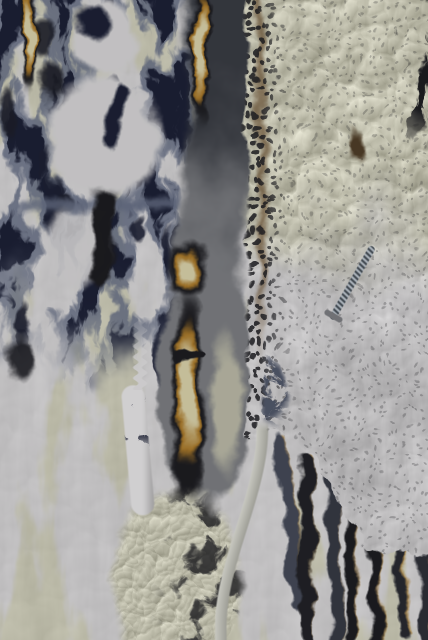
This texture is drawn by a Shadertoy shader. Its source:

```glsl
// Weathered wax panel: pale wax, blue ink washes, a grey pour with scorched slots,
// and a lumpy crust with a screw. Masks are warped by layered sines; lumps and
// specks are cellular noise.

const vec3 WAX = vec3(.755, .75, .755), CREAM = vec3(.73, .725, .655);
const vec3 WASH = vec3(.36, .39, .47), NAVY = vec3(.1, .115, .19);
const vec3 SOOT = vec3(.1, .1, .115), GREY = vec3(.44, .445, .46);
const vec3 AMBER = vec3(.6, .43, .15), RUST = vec3(.4, .31, .2);

vec2 hash2(vec2 p) {
  vec3 a = fract(p.xyx * vec3(.1031, .103, .0973));
  a += dot(a, a.yzx + 33.33);
  return fract((a.xx + a.yz) * a.zy);
}

// Layered warped sines, about -1 to 1
float waves(vec2 p) {
  float sum = 0., amp = .5;
  for (int i = 0; i < 5; i++) {
    sum += amp * sin(p.x + 1.4 * sin(.8 * p.y)) * cos(p.y + 1.2 * sin(.9 * p.x + 2.));
    p = mat2(.8, .6, -.6, .8) * p * 1.9 + 3.7;
    amp *= .5;
  }
  return sum;
}

// Distance to the nearest scattered point
float cells(vec2 p) {
  vec2 id = floor(p), f = fract(p);
  float d = 2.;
  for (int i = 0; i < 9; i++) {
    vec2 o = vec2(i % 3, i / 3) - 1.;
    d = min(d, length(o + hash2(id + o + 50.) - f));
  }
  return d;
}

float lumps(vec2 p) {
  float a = cells(p), b = cells(p * 2.3 + 9.);
  return -a * a - .5 * b * b;
}

// Light from the upper left
float relief(vec2 p) { return lumps(p) - lumps(p + vec2(-.08, .16)); }

float below(float edge, float soft, float v) { return 1. - smoothstep(edge - soft, edge + soft, v); }

float oval(vec2 p, vec2 c, vec2 r, float soft) { return below(1., soft, length((p - c) / r)); }

float stroke(vec2 p, vec2 a, vec2 b, float w, float soft) {
  vec2 d = b - a;
  return below(w, soft, length(p - a - d * clamp(dot(p - a, d) / dot(d, d), 0., 1.)));
}

void lay(inout vec3 col, vec3 paint, float mask) { col = mix(col, paint, mask); }

// Slot with a pale core, amber rim and sooty halo
void scorch(inout vec3 col, vec2 p, vec2 c, vec2 r) {
  vec2 e = pow(abs((p - c) / r), vec2(3));
  float d = pow(e.x + e.y, .333);
  lay(col, SOOT, below(1.2, .25, d));
  lay(col, AMBER, below(.88, .14, d));
  lay(col, vec3(.77, .74, .6), below(.6, .2, d));
}

void inkWashes(inout vec3 col, vec2 p, vec2 q) {
  float zone = below(.36, .04, q.x) * smoothstep(.38, .58, q.y + .1 * waves(p * 14.));
  float n = waves(q * vec2(42, 19) + 2.);
  lay(col, WASH, zone * smoothstep(-.12, .12, n) * .85);
  lay(col, NAVY, zone * smoothstep(.22, .38, n + .12 * smoothstep(.2, .3, p.x)));
  for (int i = 0; i < 18; i++) {
    vec2 h = hash2(vec2(i, 3)), k = hash2(vec2(i, 8));
    lay(col, mix(NAVY, SOOT, k.x), .9 * oval(q, vec2(.27, .6) * h + vec2(0, .38), vec2(.007, .014) + vec2(.014, .035) * k, .3));
  }
  // Swollen pale wax, then bands and drips
  lay(col, WAX, oval(q, vec2(.165, .94), vec2(.046, .06), .15));
  lay(col, WAX, oval(q, vec2(.16, .785), vec2(.088, .092), .14));
  lay(col, WAX, .9 * oval(q, vec2(.12, .615), vec2(.05, .06), .2));
  lay(col, WASH, .8 * stroke(q, vec2(.04, .675), vec2(.27, .68), .009, .008));
  lay(col, NAVY, stroke(q, vec2(.19, .85), vec2(.167, .78), .013, .005));
  lay(col, NAVY, oval(q, vec2(.145, .965), vec2(.025), .25));
  lay(col, SOOT, stroke(q, vec2(.163, .68), vec2(.16, .57), .015, .005));
  scorch(col, q, vec2(.045, .95), vec2(.01, .07));
}

void greyPour(inout vec3 col, vec2 p, vec2 q) {
  float x = abs(q.x - .335 - .015 * sin(p.y * 9.));
  vec3 tone = mix(GREY, vec3(.2, .21, .235), smoothstep(.58, .9, p.y + .12 * waves(p * 18.)));
  lay(col, tone, below(.053, .012, x) * smoothstep(.5, .56, p.y));
  lay(col, GREY, oval(q, vec2(.325, .4), vec2(.077, .18), .06));
  lay(col, CREAM * .9, oval(q, vec2(.355, .37), vec2(.022, .1), .3));
  lay(col, SOOT, stroke(q, vec2(.305, .38), vec2(.29, .23), .016, .008));
  scorch(col, q, vec2(.294, .39), vec2(.018, .12));
  lay(col, SOOT, stroke(q, vec2(.28, .445), vec2(.315, .447), .006, .002));
  scorch(col, q, vec2(.295, .58), vec2(.025, .032));
  scorch(col, q, vec2(.312, .92), vec2(.01, .09));
}

void streaks(inout vec3 col, vec2 q) {
  for (int i = 0; i < 7; i++) {
    vec2 h = hash2(vec2(i, 21)), top = vec2(.44, .31) + vec2(.037, -.028) * float(i);
    vec2 end = top + vec2(.03 * h.x, -.08 - .22 * h.y);
    lay(col, AMBER, .7 * stroke(q, top + .006, end + .006, .004, .003));
    lay(col, mix(SOOT, WASH, .6 * h.x), stroke(q, top, end, .004 + .007 * h.y, .003));
  }
}

void crust(inout vec3 col, vec2 p, vec2 q) {
  float foot = mix(.32, .13, smoothstep(.44, .61, p.x)) + .03 * waves(p * 45.);
  float rough = smoothstep(.52, .7, p.y + .1 * waves(p * 12.)), rim = below(.43, .03, q.x);
  vec3 body = mix(WAX * .97, CREAM, rough) + .07 * waves(p * 22.);
  body += relief(q * 24.) * mix(.1, .3, rough) + .04 * waves(p * vec2(130, 20));
  lay(body, RUST, .7 * below(.006, .006, abs(q.x - .407)) * smoothstep(.4, .6, p.y));
  lay(body, SOOT, below(.16 + .16 * rim, .08, cells(q * 75.)) * (.25 + .6 * rim));
  lay(body, SOOT, smoothstep(.1, .3, waves(q * vec2(75, 25))) * oval(q, vec2(.66, .92), vec2(.045, .13), .3));
  lay(body, WASH * .8, smoothstep(-.1, .2, waves(q * 90.)) * oval(q, vec2(.43, .39), vec2(.02, .055), .3));
  lay(body, RUST * .7, oval(q, vec2(.56, .775), vec2(.011, .025), .4));
  lay(col, body, smoothstep(.383, .389, q.x) * smoothstep(-.003, .003, p.y - foot));
}

// Pale plug and threaded screw
void hardware(inout vec3 col, vec2 p) {
  float plug = stroke(p, vec2(.208, .38), vec2(.223, .213), .018, .002);
  lay(col, WAX + .06 - .2 * smoothstep(.22, .245, p.x), plug);
  lay(col, NAVY, plug * smoothstep(.15, .3, waves(p * 75.)) * smoothstep(.29, .33, p.y));
  float stem = below(.007, .002, abs(p.x - .219 - .004 * sin(p.y * 380.)));
  lay(col, WAX + .04, stem * below(.465, .065, p.y) * step(.39, p.y));
  vec2 tip = vec2(.58, .61), head = vec2(.521, .506), axis = normalize(tip - head);
  vec2 side = vec2(-axis.y, axis.x) * .011;
  vec3 steel = vec3(.46, .49, .52) + .2 * sin(dot(p, axis) * 800. + p.x * 250.);
  lay(col, steel, stroke(p, head, tip, .0055, .0015));
  lay(col, GREY, stroke(p, head - side, head + side, .0045, .0015));
}

void mainImage(out vec4 fragColor, in vec2 fragCoord) {
  vec2 p = fragCoord / iResolution.y;
  vec2 q = p + .013 * vec2(waves(p * 38.), waves(p * 38. + 7.));
  vec3 col = mix(WAX, CREAM, smoothstep(-.1, .2, waves(p * vec2(24, 8))));
  col += .03 * waves(p * vec2(70, 9)) + .04 * relief(q * 18.);
  inkWashes(col, p, q);
  greyPour(col, p, q);
  streaks(col, q);
  crust(col, p, q);
  // Crumbly specked heap and pale strand
  vec3 crumbs = CREAM + .3 * relief(q * 45.);
  lay(crumbs, SOOT, .8 * smoothstep(.05, .35, waves(q * 48.)) * smoothstep(.23, .3, p.x));
  lay(col, crumbs, oval(q, vec2(.275, .09), vec2(.1, .145), .1));
  float bend = p.x - .345 - .065 * smoothstep(.02, .33, p.y);
  lay(col, vec3(.7, .7, .67) - 9. * bend, below(.009, .002, abs(bend)) * below(.335, .01, p.y));
  hardware(col, p);
  fragColor = vec4(clamp(col, 0., 1.), 1);
}
```
